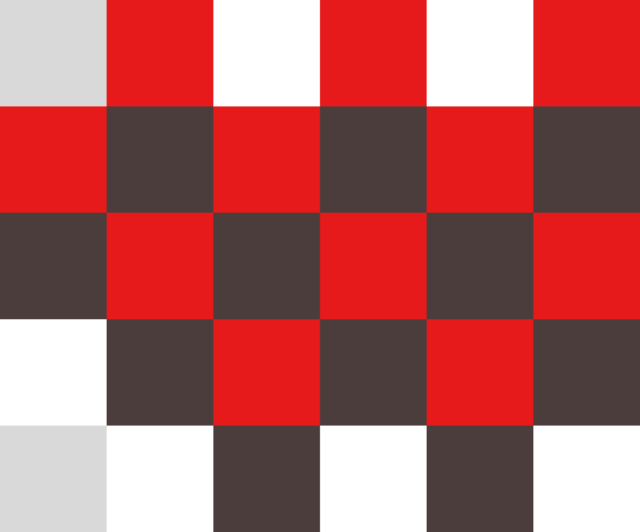
Give the GLSL for this pattern, as a Shadertoy shader.

```glsl
// A six by five checkerboard of red and dark squares with white and grey border cells.
// Each cell takes its colour from its parity and its place on the border;
// the four cells around the nearest grid corner are blended to smooth the edges.

// Colour of one cell, counted from the lower left.
vec3 cellColor(vec2 cell) {
    cell = clamp(cell, vec2(0.0), vec2(5.0, 4.0));
    bool odd = mod(cell.x + cell.y, 2.0) > 0.5;
    bool bottom = cell.y < 0.5;
    bool top = cell.y > 3.5;
    bool left = cell.x < 0.5;

    // Grey corners on the left
    if (left && (bottom || top)) return vec3(0.85);

    // White gaps: along the top, along the bottom, and one on the left side
    bool sideGap = left && abs(cell.y - 1.0) < 0.5;
    if ((top && !odd) || (bottom && odd) || sideGap) return vec3(1.0);

    return odd ? vec3(0.90, 0.10, 0.10) : vec3(0.30, 0.24, 0.24);
}

void mainImage(out vec4 fragColor, in vec2 fragCoord) {
    vec2 grid = vec2(6.0, 5.0);
    vec2 p = fragCoord / iResolution.xy * grid;

    // Nearest grid corner and coverage on either side of it
    vec2 corner = floor(p + 0.5);
    vec2 edgeWidth = 1.3 * grid / iResolution.xy;
    vec2 cover = clamp((p - corner) / edgeWidth + 0.5, 0.0, 1.0);

    // Blend the four cells that meet at the corner
    vec3 lower = mix(cellColor(corner - 1.0), cellColor(corner - vec2(0.0, 1.0)), cover.x);
    vec3 upper = mix(cellColor(corner - vec2(1.0, 0.0)), cellColor(corner), cover.x);

    fragColor = vec4(mix(lower, upper, cover.y), 1.0);
}
```
